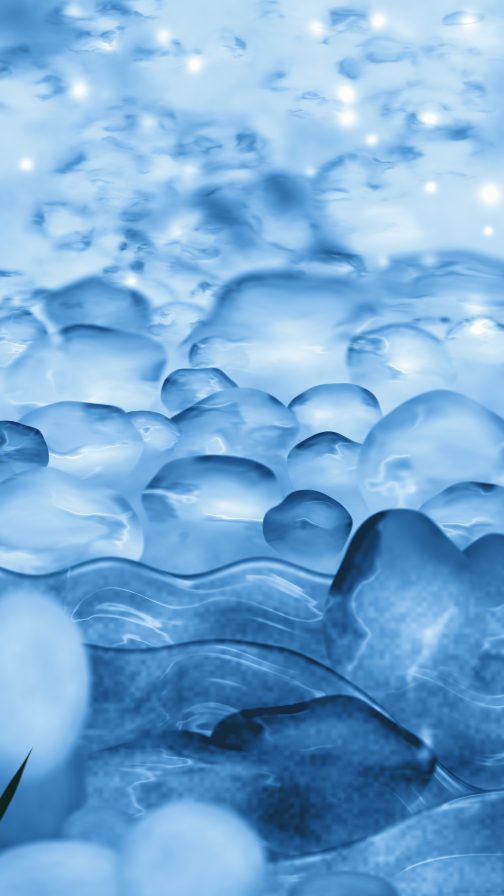
Give the GLSL for this texture, as a Shadertoy shader.

```glsl
float hash(vec2 p) {
  return fract(sin(dot(p, vec2(127.1, 311.7))) * 43758.5);
}

float noise(vec2 p) {
  vec2 i = floor(p), f = fract(p), e = vec2(1, 0);
  f = f * f * (3.0 - 2.0 * f);
  return mix(mix(hash(i), hash(i + e), f.x),
             mix(hash(i + e.yx), hash(i + e.xx), f.x), f.y);
}

float fbm(vec2 p) {
  float sum = 0.0, amp = 0.53;
  for (int i = 0; i < 4; i++) {
    sum += amp * noise(p);
    p = mat2(1.6, 1.2, -1.2, 1.6) * p + 3.7;
    amp *= 0.5;
  }
  return sum;
}

float bell(float x, float width) { return exp(-x * x / (width * width)); }

float glow(vec2 p, vec2 c, vec2 r) { vec2 q = (p - c) / r; return exp(-dot(q, q)); }

// Tones: 0 deep, 1 navy, 2 mid, 3 sky, 4 pale, 5 ice, 6 white
vec3 ramp(float lum) {
  vec3 shades[7] = vec3[7](vec3(.07, .17, .26), vec3(.10, .30, .51), vec3(.19, .44, .67),
    vec3(.33, .60, .83), vec3(.56, .76, .93), vec3(.76, .88, .96), vec3(.98, .99, 1));
  vec3 col = shades[0];
  for (int i = 1; i < 7; i++) col = mix(col, shades[i], clamp(lum - float(i - 1), 0.0, 1.0));
  return col;
}

// Clear lobe: broken dark rim, refracted interior, melting base
void dome(inout float lum, vec2 p, vec2 c, vec2 r, float tone) {
  vec2 q = (p - c) / r;
  if (dot(q, q) > 3.0) return;
  q += 0.26 * (vec2(noise(q * 1.6 + c * 50.0), noise(q * 1.6 + c * 70.0)) - 0.5);
  float d = length(q), haze = smoothstep(0.95, 1.4, c.y);
  float blur = mix(0.025, 0.4, haze);
  float n = fbm(q * vec2(1.0, 1.9) + c * 40.0);
  float patches = smoothstep(0.35, 0.7, noise(q * 2.3 + c * 90.0));
  float top = smoothstep(-0.3, 0.7, q.y);
  float body = tone + 2.5 * (n - 0.5) + 0.9 * glow(q, vec2(0.15, -0.1), vec2(0.55));
  body -= mix(0.9, 2.2, patches) * top * smoothstep(0.55, 0.97, d) * (1.0 - 0.4 * haze);
  body -= 0.9 * patches * bell(n - 0.42, 0.07);
  body += (1.0 - haze) * patches * (0.8 * bell(n - 0.55, 0.025) + 0.7 * bell(d - 0.84, 0.06) * top);
  float mask = smoothstep(1.0 + blur, 1.0 - blur, d) * smoothstep(-0.95, -0.1, q.y);
  lum = mix(lum, body, mask);
}

// Flowing ice below an edge height, with a glossy lip
void sheet(inout float lum, vec2 p, float edge, float tone) {
  float depth = edge - p.y;
  float flow = fbm(vec2(p.x * 3.5, depth * 19.0) + 2.0 * noise(p * 5.0));
  float broken = smoothstep(0.35, 0.75, noise(p * vec2(9, 14) + tone));
  float body = tone + 2.4 * (flow - 0.5) + 1.6 * (noise(p * vec2(6, 11) + 8.0) - 0.5);
  body += mix(0.3, 1.5, broken) * bell(depth - 0.014, 0.007) - 1.3 * bell(depth, 0.01);
  body += 1.3 * broken * bell(flow - 0.58, 0.025);
  lum = mix(lum, body, smoothstep(-0.004, 0.004, depth));
}

// Frosted, out-of-focus lump
void frost(inout float lum, vec2 p, vec2 c, vec2 r, float tone) {
  vec2 q = (p - c) / r;
  float d = length(q);
  float body = tone + 0.5 * q.y + 1.1 * (fbm(q * 1.5 + c * 30.0) - 0.5) - 0.7 * smoothstep(0.6, 1.0, d);
  lum = mix(lum, body, smoothstep(1.1, 0.9, d));
}

void mainImage(out vec4 fragColor, in vec2 fragCoord) {
  vec2 p = fragCoord / iResolution.x;

  // Soft distance with scattered lobes
  float lum = 4.5 + 2.4 * (fbm(p * 8.0) - 0.5) - 1.1 * smoothstep(1.05, 0.75, p.y);
  for (int i = 0; i < 64; i++) {
    float k = float(i), size = mix(0.035, 0.085, hash(vec2(k, 2)));
    vec2 c = vec2(hash(vec2(k, 1)), 1.76 - 0.011 * k);
    dome(lum, p, c, size * vec2(1.2, 0.9), mix(3.9, 5.0, hash(vec2(k, 3))));
  }
  lum += 0.8 * glow(p, vec2(.85, 1.72), vec2(.35, .12));
  lum += 0.9 * glow(p, vec2(.82, 1.35), vec2(.2, .08));
  dome(lum, p, vec2(.90, 1.20), vec2(.17, .08), 3.6);
  dome(lum, p, vec2(.54, 1.32), vec2(.11, .10), 3.5);

  // Dark hollows: centre, size, strength
  vec4 hollows[5] = vec4[5](vec4(.04, 1.75, .1, 1.3), vec4(.42, 1.37, .045, 2.2),
    vec4(.28, 1.34, .05, 1.2), vec4(.57, 1.39, .05, 1.5), vec4(.66, 1.28, .045, 1.7));
  for (int i = 0; i < 5; i++) lum -= hollows[i].w * glow(p, hollows[i].xy, hollows[i].zz * vec2(1, 0.8));
  lum = min(lum, 4.8 + 0.35 * (lum - 4.8));

  // Middle field, far to near: centre, size, tone
  vec4 lobes[12] = vec4[12](vec4(.57, 1.12, .18, 4.3), vec4(.19, 1.15, .10, 3.4),
    vec4(.03, 1.09, .08, 3.9), vec4(.79, 1.05, .11, 4.3), vec4(.175, 1.02, .16, 4.3),
    vec4(.40, .99, .08, 3.5), vec4(.66, .94, .10, 4.3), vec4(.46, .91, .13, 3.9),
    vec4(.29, .91, .07, 3.5), vec4(.15, .89, .13, 4.1), vec4(.02, .88, .08, 2.3),
    vec4(.66, .85, .09, 3.3));
  for (int i = 0; i < 12; i++) dome(lum, p, lobes[i].xy, lobes[i].z * vec2(1, 0.76), lobes[i].w);
  dome(lum, p, vec2(.87, .84), vec2(.17, .17), 3.9);
  dome(lum, p, vec2(.42, .77), vec2(.14, .11), 3.9);
  dome(lum, p, vec2(.94, .73), vec2(.12, .09), 3.4);
  dome(lum, p, vec2(.615, .73), vec2(.085, .075), 2.1);
  dome(lum, p, vec2(.12, .72), vec2(.17, .12), 4.3);

  // Near ridges and shoulders
  sheet(lum, p, 0.655 + 0.018 * sin(21.0 * p.x - 3.05), 2.5);
  dome(lum, p, vec2(.97, .52), vec2(.12, .19), 2.1);
  dome(lum, p, vec2(.80, .54), vec2(.16, .23), 2.4);
  float seam = 0.86 + 0.05 * sin(12.0 * p.y) + 0.03 * (noise(p * 25.0) - 0.5);
  lum += 2.2 * bell(p.x - seam, 0.01) * bell(p.y - 0.47, 0.09) * noise(p * 30.0);
  sheet(lum, p, 0.5 - 0.28 * smoothstep(0.55, 0.98, p.x) + 0.01 * sin(18.0 * p.x), 1.8);
  dome(lum, p, vec2(.62, .25), vec2(.23, .15), 1.3);
  dome(lum, p, vec2(.34, .21), vec2(.21, .12), 2.3);
  lum -= 1.2 * glow(p, vec2(.58, .16), vec2(.07, .09));
  lum -= 1.2 * glow(p, vec2(.94, .27), vec2(.07, .04));
  lum += 3.0 * glow(p, vec2(.845, .295), vec2(.014, .035));
  sheet(lum, p, 0.06 + 0.33 * (p.x - 0.52) + 0.01 * sin(16.0 * p.x), 2.3);
  lum += 0.7 * (noise(p * 95.0) - 0.5) * smoothstep(0.72, 0.55, p.y);

  // Frosted foreground
  frost(lum, p, vec2(.04, .23), vec2(.13, .18), 2.4);
  frost(lum, p, vec2(.05, .42), vec2(.13, .19), 4.4);
  frost(lum, p, vec2(.20, .12), vec2(.08, .06), 2.9);
  frost(lum, p, vec2(.68, .00), vec2(.11, .05), 2.5);
  frost(lum, p, vec2(.12, .01), vec2(.18, .10), 3.8);
  frost(lum, p, vec2(.38, .05), vec2(.15, .14), 4.0);

  // Blurred sparkles
  for (int i = 0; i < 28; i++) {
    float k = float(i);
    vec2 c = vec2(hash(vec2(k, 5)), mix(1.1, 1.76, hash(vec2(k, 6))));
    lum += 1.4 * glow(p, c, vec2(mix(0.008, 0.024, hash(vec2(k, 7)))));
  }

  // Grass blade
  float blade = abs(p.x - 0.52 * (p.y - 0.17)) - 0.012 * smoothstep(0.30, 0.19, p.y);
  float span = smoothstep(0.30, 0.285, p.y) * smoothstep(0.13, 0.16, p.y);
  vec3 col = mix(ramp(lum), vec3(.05, .14, .13), smoothstep(0.003, -0.003, blade) * span);
  fragColor = vec4(col, 1);
}
```
